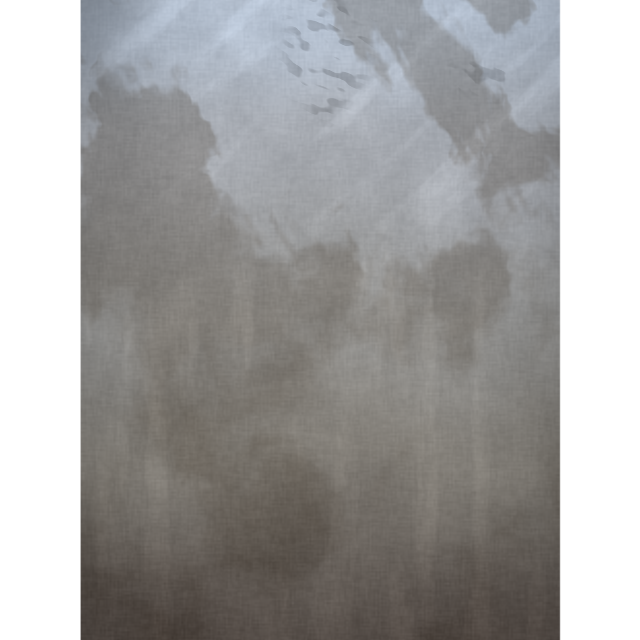
Write a WebGL 1 fragment shader that draws this texture.

```glsl
precision highp float;
uniform vec2 u_resolution;

const vec3 PAPER = vec3(1.0);
const vec3 SKY_SHEEN = vec3(0.69, 0.735, 0.795);
const vec3 SILVER = vec3(0.635, 0.65, 0.675);
const vec3 STONE = vec3(0.575, 0.575, 0.57);
const vec3 TAUPE = vec3(0.495, 0.48, 0.455);
const vec3 UMBER = vec3(0.31, 0.28, 0.26);
const vec3 PATCH_TINT = vec3(0.83, 0.805, 0.775);

float hash(vec2 p) {
  vec3 q = fract(vec3(p.xyx) * 0.1031);
  q += dot(q, q.yzx + 33.33);
  return fract((q.x + q.y) * q.z);
}

float noise(vec2 p) {
  vec2 cell = floor(p);
  vec2 f = fract(p);
  f = f * f * (3.0 - 2.0 * f);
  float low = mix(hash(cell), hash(cell + vec2(1.0, 0.0)), f.x);
  float high = mix(hash(cell + vec2(0.0, 1.0)), hash(cell + 1.0), f.x);
  return mix(low, high, f.y);
}

mat2 rotation(float angle) {
  float c = cos(angle);
  float s = sin(angle);
  return mat2(c, -s, s, c);
}

float fbm(vec2 p) {
  float sum = 0.0;
  float weight = 0.5;
  for (int i = 0; i < 5; i++) {
    sum += weight * noise(p);
    p = rotation(0.6) * p * 2.03 + 17.0;
    weight *= 0.5;
  }
  return sum / 0.97;
}

float blob(vec2 p, vec2 center, vec2 size) {
  vec2 d = (p - center) / size;
  return exp(-dot(d, d));
}

// Light falling from the top, fading to brown at the foot
vec3 lightGradient(float y) {
  vec3 c = mix(UMBER, TAUPE, smoothstep(-0.03, 0.32, y));
  c = mix(c, STONE, smoothstep(0.27, 0.55, y));
  c = mix(c, SILVER, smoothstep(0.5, 0.78, y));
  return mix(c, SKY_SHEEN, smoothstep(0.74, 1.0, y));
}

// Troweled patches: crisp and ragged above, hazy below
float troweledPatches(vec2 p) {
  vec2 warp = vec2(fbm(p * 6.0 + 3.0), fbm(p * 6.0 + 41.0)) - 0.5;
  vec2 w = p + 0.16 * warp;
  float side = abs(w.x - 0.5);
  float lobes = blob(vec2(side, w.y), vec2(0.22, 0.75), vec2(0.09, 0.14));
  float band = blob(w, vec2(0.55, 0.48), vec2(0.28, 0.07));
  float bristles = noise(rotation(0.5) * p * vec2(110.0, 28.0)) - 0.5;
  float field = fbm(w * vec2(7.0, 5.5) + 9.0) + 0.26 * lobes + 0.1 * band;
  field += 0.07 * bristles * smoothstep(0.35, 0.8, p.y);
  float softness = mix(0.2, 0.045, smoothstep(0.35, 0.8, p.y));
  return smoothstep(0.59 - softness, 0.59 + softness, field);
}

// Short slanted dashes where the trowel skipped
float skipMarks(vec2 p) {
  vec2 w = p + 0.02 * (fbm(p * 12.0) - 0.5);
  float dash = noise(rotation(-0.45) * w * vec2(38.0, 125.0));
  float zone = blob(p, vec2(0.51, 0.92), vec2(0.07, 0.1));
  zone += 0.55 * smoothstep(0.58, 0.72, fbm(p * 8.0 + 70.0)) * smoothstep(0.45, 0.8, p.y);
  return smoothstep(0.55, 0.75, dash) * smoothstep(0.2, 0.7, zone);
}

// Pale diagonal and upright drags of plaster
float paleStrokes(vec2 p) {
  float slanted = fbm(rotation(0.75) * p * vec2(4.0, 22.0) + 5.0);
  float upright = fbm(p * vec2(24.0, 4.0) + 29.0);
  float stroke = mix(upright, slanted, smoothstep(0.45, 0.8, p.y));
  return smoothstep(0.54, 0.74, stroke);
}

// Fine crossed threads with faint grain
float weave(vec2 p) {
  float across = noise(p * vec2(70.0, 330.0));
  float along = noise(p * vec2(330.0, 70.0) + 50.0);
  return across + along + 0.7 * noise(p * 260.0) - 1.35;
}

float panelMask(vec2 p, float edge) {
  return smoothstep(-edge, edge, 0.3745 - abs(p.x - 0.5005));
}

void main() {
  vec2 p = gl_FragCoord.xy / u_resolution;
  float pixel = 1.0 / u_resolution.x;

  vec3 color = lightGradient(p.y + 0.1 * (fbm(p * 4.0 + 13.0) - 0.5));
  color *= 1.0 + 0.07 * paleStrokes(p);
  color *= mix(vec3(1.0), PATCH_TINT, 0.9 * troweledPatches(p));
  color *= 1.0 - 0.15 * skipMarks(p);
  color *= 1.0 + 0.12 * (fbm(p * 16.0 + 90.0) - 0.5);
  color += 0.024 * weave(p);

  // Shade toward the panel borders
  float side = abs(p.x - 0.5) / 0.375;
  color *= 1.03 - 0.13 * pow(side, 4.0);
  color *= 1.0 - 0.22 * blob(p, vec2(0.126, 1.0), vec2(0.12, 0.13));

  gl_FragColor = vec4(mix(PAPER, color, panelMask(p, pixel)), 1.0);
}
```
